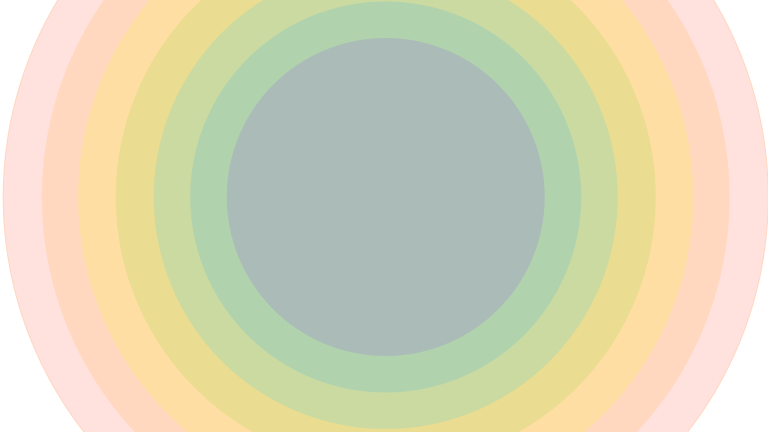
Give the GLSL for this background, as a Shadertoy shader.

```glsl
// Concentric pastel discs, from blush outside to grey-green inside, on white.

const int DISC_COUNT = 7;
const vec2 DISC_CENTER = vec2(0.004, 0.044);
const vec3 PAPER = vec3(1.0);
const vec3 RIM_COLOR = vec3(1.0, 0.84, 0.75);
const float RIM_WIDTH = 0.0022;

// Radii in canvas heights, from the largest disc to the smallest
const float RADII[DISC_COUNT] = float[](
    0.8866, 0.796, 0.712, 0.625, 0.537, 0.4525, 0.368);

const vec3 COLORS[DISC_COUNT] = vec3[](
    vec3(1.0, 0.882, 0.867),    // blush
    vec3(1.0, 0.847, 0.750),    // peach
    vec3(1.0, 0.871, 0.640),    // apricot
    vec3(0.918, 0.863, 0.565),  // straw
    vec3(0.796, 0.855, 0.630),  // lime
    vec3(0.690, 0.824, 0.680),  // mint
    vec3(0.671, 0.735, 0.720)); // grey-green

float circleDistance(vec2 p, vec2 center, float radius) {
    return length(p - center) - radius;
}

// Smooth coverage of the inside of a signed distance
float coverage(float dist, float pixel) {
    return clamp(0.5 - dist / pixel, 0.0, 1.0);
}

vec3 paintDisc(vec3 below, vec3 color, float dist, float pixel) {
    return mix(below, color, coverage(dist, pixel));
}

void mainImage(out vec4 fragColor, in vec2 fragCoord) {
    float pixel = 1.0 / iResolution.y;
    vec2 p = (fragCoord - 0.5 * iResolution.xy) * pixel;

    // Thin rim under the outermost disc
    float rimDist = circleDistance(p, DISC_CENTER, RADII[0]);
    vec3 color = paintDisc(PAPER, RIM_COLOR, rimDist, pixel);

    // Discs stacked from the largest to the smallest
    for (int i = 0; i < DISC_COUNT; i++) {
        float inset = i == 0 ? RIM_WIDTH : 0.0;
        float dist = circleDistance(p, DISC_CENTER, RADII[i] - inset);
        color = paintDisc(color, COLORS[i], dist, pixel);
    }

    fragColor = vec4(color, 1.0);
}
```
